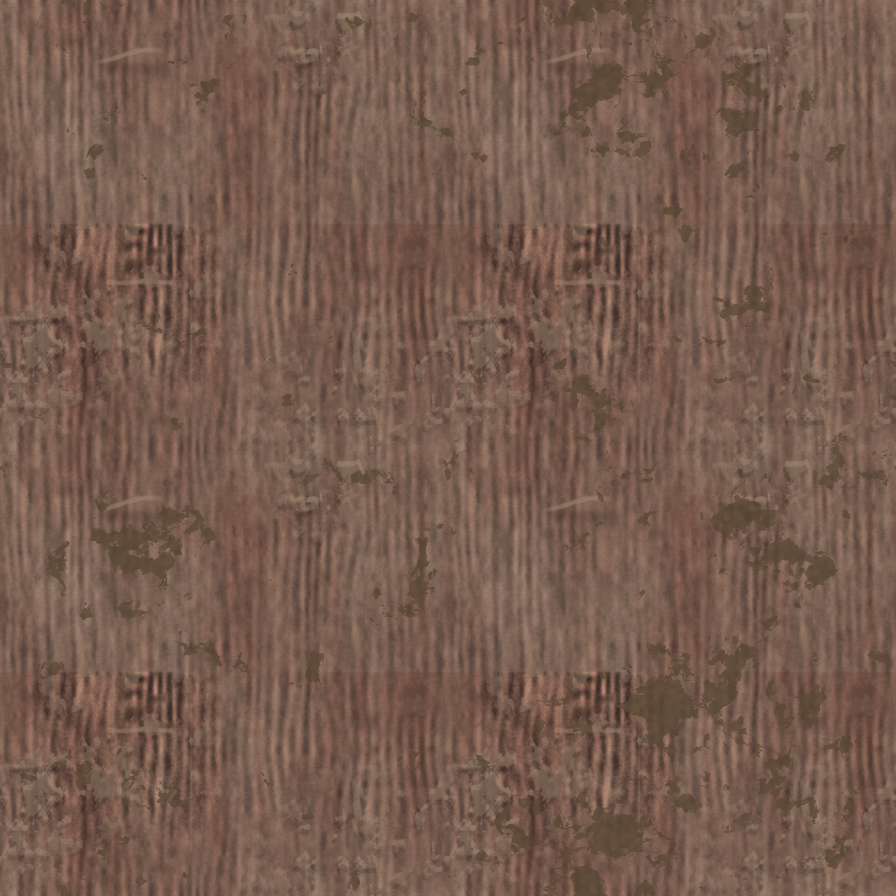
This texture is drawn by a Shadertoy shader. Its source:

```glsl
// Weathered red-brown wood: a grained panel repeated two by two, with ridges,
// grey bleaching, a dark split and pale chips, under flecked olive grime that is
// spread once over the whole canvas. All noise wraps, so the canvas tiles.

float hash(vec2 p) {
    vec3 h = fract(p.xyx * 0.1031);
    h += dot(h, h.yzx + 33.33);
    return fract((h.x + h.y) * h.z);
}

// Value noise over the unit square, wrapping after a whole number of cells
float noise(vec2 uv, vec2 cells) {
    vec2 p = uv * cells, i = floor(p), f = fract(p);
    f = f * f * (3.0 - 2.0 * f);
    vec2 a = mod(i, cells), b = mod(i + 1.0, cells), seed = cells.yx;
    return mix(mix(hash(a + seed), hash(vec2(b.x, a.y) + seed), f.x),
               mix(hash(vec2(a.x, b.y) + seed), hash(b + seed), f.x), f.y);
}

float fbm(vec2 uv, vec2 cells) {
    float sum = 0.0, weight = 0.5;
    for (int k = 0; k < 5; k++) {
        sum += weight * noise(uv, cells);
        cells *= 2.0;
        weight *= 0.56;
    }
    return sum / 1.074;
}

// Soft-edged rectangle
float box(vec2 p, vec2 low, vec2 high, float soft) {
    vec2 s = smoothstep(low - soft, low + soft, p)
           * (1.0 - smoothstep(high - soft, high + soft, p));
    return s.x * s.y;
}

// Soft round spot that wraps around the canvas
float spot(vec2 uv, vec2 centre, float radius) {
    vec2 d = fract(uv - centre + 0.5) - 0.5;
    return exp(-dot(d, d) / (radius * radius));
}

vec3 woodPanel(vec2 q) {
    // Bleaching, with a hard joint halfway up and a fainter one halfway across
    float above = smoothstep(0.497, 0.503, q.y);
    float gray = mix(0.2 + 0.25 * (1.0 - smoothstep(0.0, 0.4, q.y)),
                     0.45 + 0.25 * (1.0 - smoothstep(0.6, 0.95, q.y)), above);
    float patchX = smoothstep(0.485, 0.495, q.x) * (1.0 - smoothstep(0.5, 0.78, q.x));
    float patchY = smoothstep(0.0, 0.25, q.y) * (1.0 - smoothstep(0.8, 1.0, q.y));
    gray += patchX * patchY * mix(0.35, -0.3, above);
    gray += 0.25 * spot(q, vec2(0.3, 0.68), 0.2);
    gray += 0.9 * (fbm(q, vec2(6.0, 5.0)) - 0.5) + 0.7 * (noise(q, vec2(36.0, 4.0)) - 0.5);
    vec3 color = mix(vec3(0.445, 0.32, 0.272), vec3(0.495, 0.4, 0.345), clamp(gray, 0.0, 1.0));

    // Vertical ridges broken into beads, crisper below the joint on the left
    float crisp = box(q, vec2(0.08, 0.15), vec2(0.485, 0.6), 0.08)
                * (1.0 - above) * (1.0 - smoothstep(0.485, 0.495, q.x));
    float ridge = cos(6.2832 * (38.0 * q.x + 1.1 * noise(q, vec2(15.0, 6.0))));
    float grain = 0.16 * ridge * noise(q, vec2(12.0, 9.0)) * (0.5 + noise(q, vec2(38.0, 30.0)))
                + 0.25 * (noise(q, vec2(86.0, 9.0)) - 0.5)
                + 0.17 * (noise(q, vec2(61.0, 31.0)) - 0.5)
                + 0.17 * (noise(q, vec2(120.0, 52.0)) - 0.5)
                + 0.10 * (noise(q, vec2(250.0, 230.0)) - 0.5);
    color *= 1.0 + grain * (0.95 + 0.75 * crisp);

    // Dark split: upright slots, with a ladder of broken rungs on its left
    float split = box(q, vec2(0.28, 0.38), vec2(0.405, 0.503), 0.015) * (1.0 - above);
    float rungs = 0.5 + 0.5 * cos(6.2832 * (25.0 * q.y + 0.7 * noise(q, vec2(30.0, 16.0))));
    float slots = 0.5 + 0.5 * cos(6.2832 * (40.0 * q.x + 0.6 * noise(q, vec2(24.0, 12.0))));
    float side = smoothstep(0.31, 0.36, q.x + 0.06 * (noise(q, vec2(40.0, 32.0)) - 0.5));
    float carve = mix(rungs, slots, side) * (0.4 + noise(q, vec2(52.0, 46.0)));
    color *= 1.0 + split * (0.55 * carve - 0.32 - 0.15 * smoothstep(0.33, 0.39, q.x));

    // Pale marks: ledges, long splinters, a curved scratch, a knob and flakes
    float rough = fbm(q, vec2(30.0, 26.0));
    float wave = 0.012 * (noise(q, vec2(18.0, 9.0)) - 0.5);
    float marks = 0.8 * box(q + wave, vec2(0.24, 0.368), vec2(0.39, 0.378), 0.003);
    marks += 0.5 * box(q + wave, vec2(0.02, 0.29), vec2(0.15, 0.296), 0.003);
    marks += 0.5 * box(q, vec2(0.424, 0.1), vec2(0.429, 0.5), 0.003);
    marks += 0.5 * box(q, vec2(0.25, 0.36), vec2(0.256, 0.5), 0.003);
    float arc = q.y - 0.855 - 0.03 * smoothstep(0.2, 0.34, q.x) - wave;
    marks += (1.0 - smoothstep(0.002, 0.008, abs(arc)))
           * box(q, vec2(0.22, 0.8), vec2(0.35, 0.95), 0.02);
    float knob = length((q - vec2(0.06, 0.885)) / vec2(0.024, 0.036)) + 3.0 * (rough - 0.5);
    marks += 0.6 * (1.0 - smoothstep(0.6, 1.1, knob));
    float flakeArea = spot(q, vec2(0.06, 0.18), 0.14) + spot(q, vec2(0.76, 0.06), 0.17)
                    + 0.7 * spot(q, vec2(0.68, 0.87), 0.08) + 0.5 * crisp + 0.15;
    marks += 0.8 * flakeArea * smoothstep(0.54, 0.66, rough);
    color = mix(color, vec3(0.61, 0.51, 0.43), clamp(marks * (0.2 + rough), 0.0, 0.7));

    // Shadow below each pale flake, the scratch and the ledge
    float below = smoothstep(0.54, 0.66, fbm(q + vec2(0.004, 0.012), vec2(30.0, 26.0)));
    float shade = box(q, vec2(0.22, 0.835), vec2(0.38, 0.86), 0.012)
                + box(q, vec2(0.02, 0.276), vec2(0.15, 0.284), 0.005)
                + 1.2 * flakeArea * below;
    return color * (1.0 - 0.13 * shade);
}

void mainImage(out vec4 fragColor, in vec2 fragCoord) {
    vec2 uv = fragCoord / iResolution.xy;
    vec3 color = woodPanel(fract(uv * 2.0));

    // Grime gathers in a few broad areas, heaviest at the lower right
    float area = spot(uv, vec2(0.80, 0.19), 0.11) + spot(uv, vec2(0.65, 0.03), 0.10)
               + 0.8 * spot(uv, vec2(0.72, 0.54), 0.09) + 0.8 * spot(uv, vec2(0.72, 0.95), 0.14)
               + 0.6 * spot(uv, vec2(0.89, 0.40), 0.11) + 0.7 * spot(uv, vec2(0.16, 0.40), 0.08)
               + 0.7 * spot(uv, vec2(0.12, 0.10), 0.11) + 0.6 * spot(uv, vec2(0.42, 0.43), 0.09)
               + 0.6 * spot(uv, vec2(0.13, 0.91), 0.07);
    vec2 warp = vec2(fbm(uv, vec2(25.0)), fbm(uv, vec2(31.0))) - 0.5;
    float blotch = 0.5 * fbm(uv + 0.06 * warp, vec2(17.0, 19.0))
                 + 0.5 * fbm(uv + 0.03 * warp.yx, vec2(43.0, 47.0));
    float grime = smoothstep(0.0, 0.035, blotch + 0.14 * min(area, 1.2) - 0.66);
    float vein = 1.0 - smoothstep(0.004, 0.016, abs(fbm(uv + 0.04 * warp, vec2(14.0)) - 0.5));
    grime = max(grime, vein * smoothstep(0.35, 0.6, 0.5 * area + 2.0 * (blotch - 0.45)));
    vec3 olive = vec3(0.35, 0.28, 0.205) * (0.92 + 0.16 * noise(uv, vec2(180.0)));
    fragColor = vec4(mix(color, olive, 0.8 * grime), 1.0);
}
```
